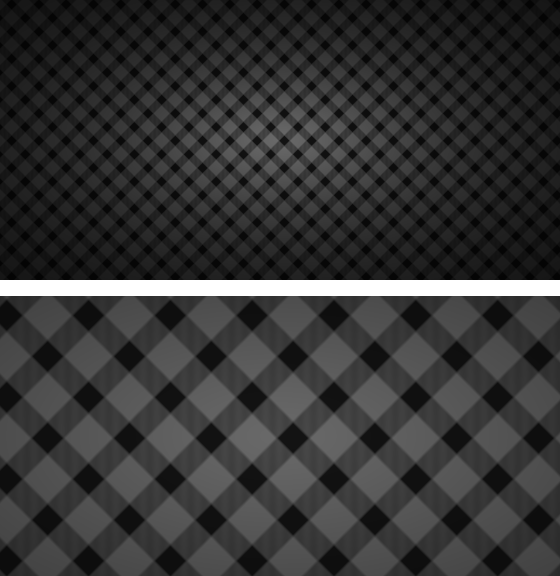
Top: the whole. Bottom: its middle third, enlarged.
A Shadertoy shader for this pattern:

```glsl
const float REPEAT = 0.0974;                  // check spacing, in canvas heights
const vec2 CHECK_OFFSET = vec2(0.0156, -0.0026);
const float BAND_WIDTH = 0.40;                // dark band, as a share of a repeat
const float EDGE_SOFTNESS = 0.025;
const float SINGLE_BAND_SHADE = 0.66;
const float CROSSING_SHADE = 0.18;
const float TWILL_LINES = 6.0;                // threads per repeat
const float TWILL_DEPTH = 0.03;
const float RIM_LIGHT = 0.05;
const float CENTRE_LIGHT = 0.36;
const float GLOW_FALLOFF = 1.5;
const float GLOW_POWER = 1.3;
const float TAU = 6.2831853;

// Coverage of the dark bands centred on whole numbers
vec2 bandCoverage(vec2 diagonal, float blur) {
    vec2 fromCentre = abs(fract(diagonal + 0.5) - 0.5);
    float halfWidth = 0.5 * BAND_WIDTH;
    return 1.0 - smoothstep(halfWidth - blur, halfWidth + blur, fromCentre);
}

// Gingham: light squares, single bands and darker crossings
float ginghamShade(vec2 cell, float pixel) {
    vec2 diagonal = vec2(cell.x + cell.y, cell.x - cell.y);
    vec2 band = bandCoverage(diagonal, EDGE_SOFTNESS + 0.7 * pixel);
    float crossing = band.x * band.y;
    float single = band.x + band.y - 2.0 * crossing;
    float shade = mix(1.0, SINGLE_BAND_SHADE, single);
    shade = mix(shade, CROSSING_SHADE, crossing);

    // Faint threads on the single bands, faded when too fine to resolve
    float resolved = 1.0 - smoothstep(0.25, 0.5, TWILL_LINES * pixel);
    float thread = cos(TAU * TWILL_LINES * cell.x);
    return shade + TWILL_DEPTH * resolved * single * thread;
}

// Elliptical light fitted to the canvas
float glow(vec2 uv) {
    float radius = length(2.0 * uv - 1.0);
    return RIM_LIGHT + CENTRE_LIGHT * exp(-GLOW_FALLOFF * pow(radius, GLOW_POWER));
}

void mainImage(out vec4 fragColor, in vec2 fragCoord) {
    vec2 centred = (fragCoord - 0.5 * iResolution.xy) / iResolution.y;
    vec2 cell = (centred - CHECK_OFFSET) / REPEAT;
    float pixel = 1.0 / (iResolution.y * REPEAT);

    float grey = glow(fragCoord / iResolution.xy) * ginghamShade(cell, pixel);
    fragColor = vec4(vec3(grey), 1.0);
}
```
